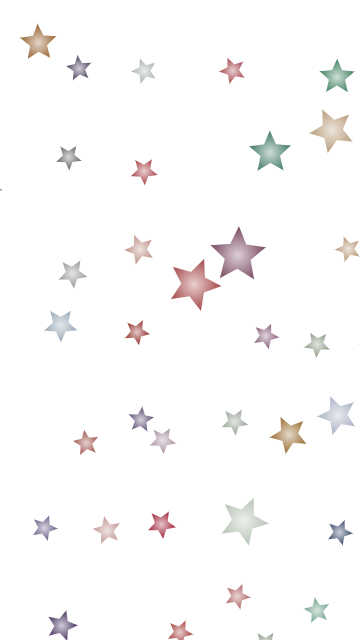
A Shadertoy shader for this pattern:

```glsl
#define STAR_COUNT 36
#define SMALL_RADIUS 0.0365
#define LARGE_RADIUS 0.081
#define SIZE_BIAS 5.0
#define NOTCH_RATIO 0.47
#define CENTRE_GLOW 0.74
#define MIN_OPACITY 0.3
#define JITTER 0.1

const float SECTOR = 6.2831853 / 5.0;

// Dark tip colours; reds appear most often
const vec3 TIP_COLOURS[10] = vec3[10](
    vec3(0.58, 0.12, 0.16), vec3(0.22, 0.16, 0.32),
    vec3(0.08, 0.38, 0.26), vec3(0.60, 0.22, 0.24),
    vec3(0.26, 0.26, 0.28), vec3(0.52, 0.30, 0.08),
    vec3(0.38, 0.14, 0.32), vec3(0.52, 0.14, 0.08),
    vec3(0.12, 0.20, 0.36), vec3(0.30, 0.36, 0.27));

vec3 hash3(float n) {
    vec3 p = fract(vec3(n + 1.7) * vec3(0.1031, 0.1130, 0.0973));
    p += dot(p, p.yzx + 33.33);
    return fract((p.xxy + p.yzz) * p.zyx);
}

// Signed distance to the edges of a five-pointed star of radius 1
float starDistance(vec2 p) {
    float angle = abs(mod(atan(p.x, p.y) + 0.5 * SECTOR, SECTOR) - 0.5 * SECTOR);
    vec2 folded = length(p) * vec2(cos(angle), sin(angle));
    vec2 tip = vec2(1.0, 0.0);
    vec2 notch = NOTCH_RATIO * vec2(cos(0.5 * SECTOR), sin(0.5 * SECTOR));
    vec2 edge = normalize(notch - tip);
    return dot(folded - tip, vec2(edge.y, -edge.x));
}

void mainImage(out vec4 fragColor, in vec2 fragCoord) {
    float pixel = 1.0 / iResolution.x;
    vec2 uv = fragCoord * pixel;
    vec2 canvas = vec2(1.0, iResolution.y * pixel);
    vec3 colour = vec3(1.0);

    for (int i = 0; i < STAR_COUNT; i++) {
        float n = float(i);
        vec3 place = hash3(n);
        vec3 look = hash3(n + 71.0);

        // Evenly spread positions, loosened by jitter
        vec2 centre = fract(n * vec2(0.7549, 0.5698) + 0.35) * canvas;
        centre += JITTER * (place.xy - 0.5);

        // Many small stars, few large ones
        float sizeRank = pow(fract(n * 0.618 + 0.2), SIZE_BIAS);
        float radius = mix(SMALL_RADIUS, LARGE_RADIUS, sizeRank);
        float turn = SECTOR * place.z;
        vec2 p = (uv - centre) / radius;
        p = mat2(cos(turn), sin(turn), -sin(turn), cos(turn)) * p;

        // Pale glowing centre fading to dark tips
        int pick = int(10.0 * fract(n * 0.4142 + 0.1));
        vec3 tipColour = TIP_COLOURS[pick] + 0.08 * (look - 0.5);
        vec3 centreColour = mix(tipColour, vec3(1.0), CENTRE_GLOW);
        vec3 fill = mix(centreColour, tipColour, min(length(p), 1.0));

        float opacity = mix(MIN_OPACITY, 1.0, sqrt(look.x));
        float coverage = clamp(0.5 - starDistance(p) * radius / pixel, 0.0, 1.0);
        colour = mix(colour, fill, coverage * opacity);
    }
    fragColor = vec4(colour, 1.0);
}
```
